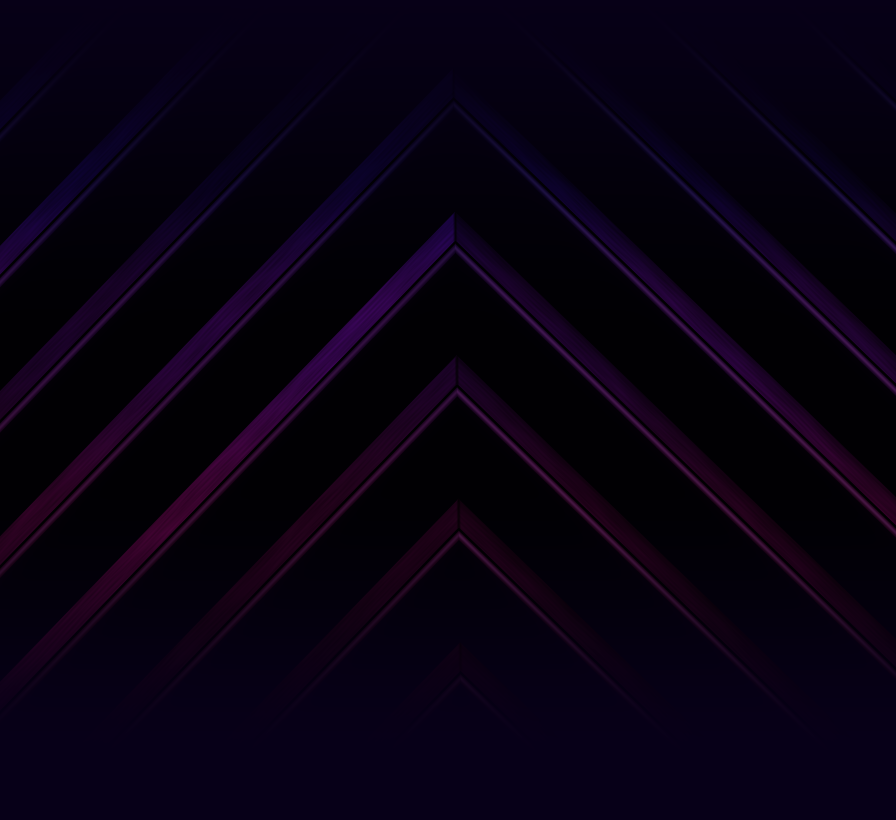
Write a WebGL 1 fragment shader that draws this background.

```glsl
precision highp float;
// Dark stacked chevrons of mitred wooden planks, lit from blue down to magenta.
// Height is folded about a centre line and repeated into bands; each band has
// a grained plank, a dark groove and a pale lip, all faded by height.
uniform vec2 u_resolution;

const float SPACING = 0.175;
const float FIRST_APEX = 0.1243;

vec2 hash2(vec2 p) {
  vec2 q = vec2(dot(p, vec2(127.1, 311.7)), dot(p, vec2(269.5, 183.3)));
  return fract(sin(q) * 4375.85);
}

// Distance to the nearest scattered cell point.
float cellular(vec2 p) {
  vec2 cell = floor(p);
  float nearest = 2.0;
  for (int j = -1; j <= 1; j++) {
    for (int i = -1; i <= 1; i++) {
      vec2 c = cell + vec2(float(i), float(j));
      nearest = min(nearest, length(c + hash2(c) - p));
    }
  }
  return nearest;
}

// Soft-edged strip covering lo..hi.
float strip(float d, float lo, float hi, float blur) {
  return smoothstep(lo - blur, lo + blur, d)
       * (1.0 - smoothstep(hi - blur, hi + blur, d));
}

vec3 backdrop(float y) {
  vec3 black = vec3(0.002, 0.0, 0.012);
  vec3 indigo = vec3(0.028, 0.0, 0.095);
  float upper = 1.0 - smoothstep(-0.08, 0.42, y);
  float lower = smoothstep(0.58, 0.93, y);
  return mix(black, indigo, max(upper, lower));
}

vec3 lightHue(float y) {
  vec3 blue = vec3(0.065, 0.012, 0.26);
  vec3 violet = vec3(0.20, 0.018, 0.31);
  vec3 magenta = vec3(0.25, 0.012, 0.19);
  vec3 hue = mix(blue, violet, smoothstep(0.2, 0.39, y));
  return mix(hue, magenta, smoothstep(0.4, 0.64, y));
}

// Long fibres with a few broader stains, around 1.
float woodGrain(float along, float across, float seed) {
  float fibre = cellular(vec2(along * 14.0 + seed * 7.3, across * 260.0));
  float stain = cellular(vec2(along * 9.0, across * 45.0 + seed * 3.7));
  float ripple = sin(across * 900.0 + 2.0 * sin(along * 23.0 + seed));
  return 0.72 + 0.25 * fibre + 0.22 * stain + 0.05 * ripple;
}

// Brightness of one arm; the left ones peak just below the first apex.
float armLight(float index, float leftSide) {
  float leftPeak = exp(-1.6 * pow(index - 0.75, 2.0));
  float leftHigh = 0.3 * (1.0 - smoothstep(-2.0, -1.0, index));
  float rightPeak = 0.22 * exp(-pow(index + 0.2, 2.0));
  return mix(0.53 + rightPeak, 0.52 + 0.5 * leftPeak + leftHigh, leftSide);
}

void main() {
  float pixel = 1.0 / u_resolution.y;
  vec2 p = gl_FragCoord.xy * pixel;
  float y = 1.0 - p.y;

  // Fold about the apex line, which leans slightly to the right.
  float dx = p.x - 0.505 * u_resolution.x * pixel - 0.012 * y;
  float leftSide = 1.0 - step(0.0, dx);
  float fold = y - abs(dx) * mix(0.98, 1.02, leftSide) - FIRST_APEX;
  float index = floor(fold / SPACING + 0.5);
  float d = fold - index * SPACING;
  float along = abs(dx) + y;

  float fade = smoothstep(0.0, 0.3, y) * (1.0 - smoothstep(0.6, 0.93, y));
  float light = armLight(index, leftSide);
  float grain = woodGrain(along, d, index + 5.0 * leftSide);
  vec3 hue = lightHue(y);
  vec3 color = backdrop(y);

  // Plank: the right arms darken towards their upper edge.
  float blur = pixel * 0.9;
  float plank = strip(d, -0.041, -0.006, blur);
  float shade = mix(smoothstep(-0.055, -0.012, d), 1.0, 0.35 + 0.6 * leftSide);
  color = mix(color, hue * light * grain * shade, plank * fade);

  // Groove between plank and lip, and the mitre joint on the apex line.
  float groove = strip(d, -0.006, -0.002, blur);
  float mitre = plank * (1.0 - smoothstep(0.0, 2.0 * blur + 0.001, abs(dx)));
  color *= 1.0 - fade * max(0.75 * groove, 0.7 * mitre);

  // Lip: tinted bevel with a pale highlight along its middle.
  float lip = strip(d, -0.002, 0.009, blur);
  float glint = exp(-pow((d - 0.003) / 0.0032, 2.0));
  vec3 pale = mix(vec3(0.11, 0.08, 0.21), vec3(0.21, 0.10, 0.22),
                  smoothstep(0.2, 0.45, y));
  vec3 lipColor = hue * 0.42 + pale * glint * mix(0.8, 0.55, leftSide);
  color = mix(color, lipColor, lip * fade);

  // Faint spill of light under each lip.
  float spill = exp(-max(d - 0.009, 0.0) * 120.0) * step(0.009, d);
  color += hue * spill * fade * 0.06;

  gl_FragColor = vec4(color, 1.0);
}
```
